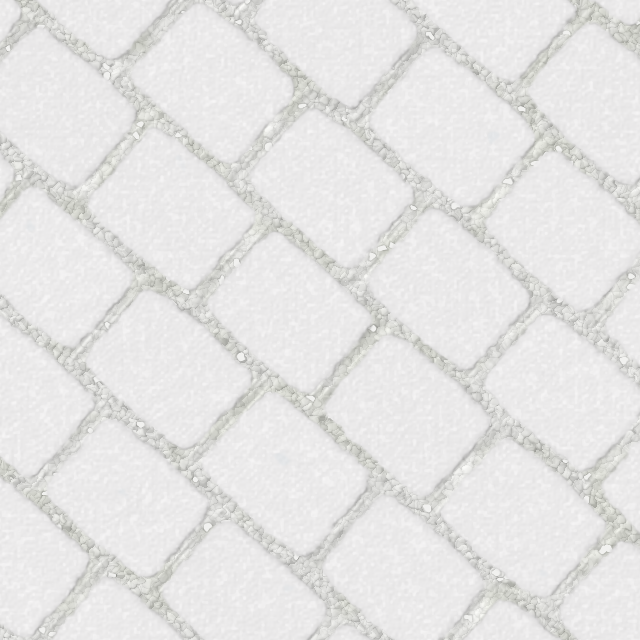
Give the GLSL for this texture, as a WebGL 1 fragment shader.

```glsl
precision highp float;
// Pale paving stones laid in slanted running bond with gritty, faintly mossy joints.
// A rotated brick lattice gives each pixel its stone; a rounded, bulging box
// distance splits face from joint, and noise and cell pebbles add the wear.
uniform vec2 u_resolution;

const float TILT = 0.72;
const vec2 PITCH = vec2(0.2435, 0.192);
const vec2 HALF_STONE = vec2(0.1110, 0.0868);
const vec2 ORIGIN = vec2(0.176, -0.069);
const float ROW_SHIFT = 0.082;
const vec3 FACE = vec3(0.918, 0.914, 0.915);
const vec3 GRIT = vec3(0.882, 0.882, 0.872);
const vec3 MOSS = vec3(0.850, 0.855, 0.825);
const vec3 CRUMB = vec3(0.945, 0.945, 0.938);
const vec3 STAIN = vec3(0.84, 0.87, 0.89);

float hash(vec2 p) {
  return fract(sin(dot(p, vec2(127.1, 311.7))) * 43758.5453);
}

vec2 hash2(vec2 p) {
  return vec2(hash(p), hash(p + 37.3));
}

float noise(vec2 p) {
  vec2 i = floor(p), f = fract(p);
  f = f * f * (3.0 - 2.0 * f);
  return mix(mix(hash(i), hash(i + vec2(1.0, 0.0)), f.x),
             mix(hash(i + vec2(0.0, 1.0)), hash(i + 1.0), f.x), f.y);
}

float fbm(vec2 p) {
  float sum = 0.0, amp = 0.5;
  for (int i = 0; i < 3; i++) {
    sum += amp * noise(p);
    p = p * 2.1 + 11.7;
    amp *= 0.5;
  }
  return sum / 0.875;
}

// Offset from the nearest pebble centre (xy) and that pebble's random value (z)
vec3 pebble(vec2 p) {
  vec2 cell = floor(p);
  vec3 nearest = vec3(9.0);
  for (int y = -1; y <= 1; y++) {
    for (int x = -1; x <= 1; x++) {
      vec2 id = cell + vec2(float(x), float(y));
      vec2 delta = p - id - hash2(id);
      if (dot(delta, delta) < dot(nearest.xy, nearest.xy))
        nearest = vec3(delta, hash(id + 71.9));
    }
  }
  return nearest;
}

// Rounded box whose long sides bow outwards
float stoneDistance(vec2 p, vec2 halfSize, float radius) {
  vec2 bow = p * p / (halfSize * halfSize);
  p *= 1.0 + vec2(0.025, 0.085) * min(bow.yx, 1.3);
  vec2 e = abs(p) - halfSize + radius;
  return length(max(e, 0.0)) + min(max(e.x, e.y), 0.0) - radius;
}

// Face with pale speckle, embossed grain and an occasional faint stain
vec3 faceColor(vec2 uv, vec2 local, vec2 id) {
  float grain = noise(uv * 210.0) - noise(uv * 210.0 + vec2(0.7, -0.7));
  float speckle = smoothstep(0.55, 0.9, noise(uv * 170.0 + 8.0));
  float tone = 0.006 * (hash(id) - 0.5) + 0.014 * (fbm(uv * 40.0) - 0.5);
  vec3 color = FACE + tone + 0.026 * grain + 0.026 * speckle;
  vec2 spot = (hash2(id + 5.0) - 0.5) * HALF_STONE * 1.5;
  float blot = length(local - spot) + 0.016 * (noise(uv * 90.0) - 0.5);
  float stained = step(0.8, hash(id + 9.0));
  return mix(color, STAIN, 0.35 * stained * (1.0 - smoothstep(0.003, 0.012, blot)));
}

// Crushed grit with curly cracks, streaked short joints, a few pale crumbs
vec3 jointColor(vec2 uv, vec2 q, float crossJoint) {
  vec2 bent = uv + 0.008 * (vec2(noise(uv * 130.0), noise(uv * 130.0 + 23.0)) - 0.5);
  vec3 grit = pebble(bent * 105.0);
  float light = 0.10 * dot(grit.xy, vec2(-0.7, 0.7)) + 0.07 * (grit.z - 0.5);
  float gaps = 0.08 * smoothstep(0.3, 0.65, length(grit.xy));
  float curl = 1.0 - smoothstep(0.0, 0.16, abs(noise(bent * 105.0 + 5.0) - 0.5));
  float crushed = light - gaps - 0.055 * curl;
  float streak = noise(vec2(q.x * 230.0, q.y * 20.0)) - 0.5;
  vec3 color = mix(GRIT, MOSS, smoothstep(0.4, 0.8, fbm(uv * 18.0)));
  color += mix(crushed, 0.17 * streak + 0.6 * crushed, crossJoint);
  vec3 loose = pebble(bent * 38.0);
  float r = length(loose.xy * vec2(1.0, 0.8 + 0.5 * loose.z));
  float present = step(0.78, loose.z);
  color -= 0.08 * present * (1.0 - smoothstep(0.24, 0.36, r));
  return mix(color, CRUMB, present * (1.0 - smoothstep(0.17, 0.25, r)));
}

void main() {
  float scale = min(u_resolution.x, u_resolution.y);
  vec2 uv = gl_FragCoord.xy / scale;
  float pixel = 1.0 / scale;

  // Tilted lattice: every other row slides by a third of a stone
  float c = cos(TILT), s = sin(TILT);
  vec2 t = uv - vec2(0.0, 1.0);
  vec2 q = vec2(c * t.x - s * t.y, s * t.x + c * t.y) - ORIGIN;
  q += 0.006 * (vec2(noise(uv * 7.0), noise(uv * 7.0 + 40.0)) - 0.5);
  float row = floor(q.y / PITCH.y + 0.5);
  q.x += ROW_SHIFT * mod(row, 2.0);
  vec2 id = vec2(floor(q.x / PITCH.x + 0.5), row);
  vec2 local = q - id * PITCH;

  // Chipped outline, slightly different for each stone
  vec2 halfSize = HALF_STONE + 0.004 * (hash2(id + 3.0) - 0.5);
  vec2 rough = vec2(fbm(uv * 60.0), fbm(uv * 60.0 + 19.0)) - 0.5;
  vec2 p = local + 0.009 * rough + 0.003 * (hash2(id + 17.0) - 0.5);
  float d = stoneDistance(p, halfSize, 0.018);
  vec2 over = abs(p) - halfSize;
  float crossJoint = smoothstep(-0.002, 0.008, over.x - over.y);

  // Worn bevel, deeper on the two shaded sides
  float shaded = smoothstep(-0.03, 0.03, max(p.x - halfSize.x, p.y - halfSize.y) + 0.015);
  float bevel = smoothstep(-0.014, 0.003, d) * mix(0.015, 0.065, shaded);
  vec3 face = faceColor(uv, local, id) - bevel;
  vec3 joint = jointColor(uv, q, crossJoint);
  vec3 color = mix(face, joint, smoothstep(-0.0015 - pixel, 0.0025 + pixel, d));

  // Broken contact shadow, firmest along the lower right end of each stone
  float endShade = crossJoint * step(0.0, p.x);
  float contact = exp(-d * d / 0.000007) * smoothstep(0.15, 0.7, noise(uv * 70.0));
  color -= contact * (mix(0.03, 0.07, shaded) + 0.06 * endShade);
  gl_FragColor = vec4(clamp(color, 0.0, 1.0), 1.0);
}
```
